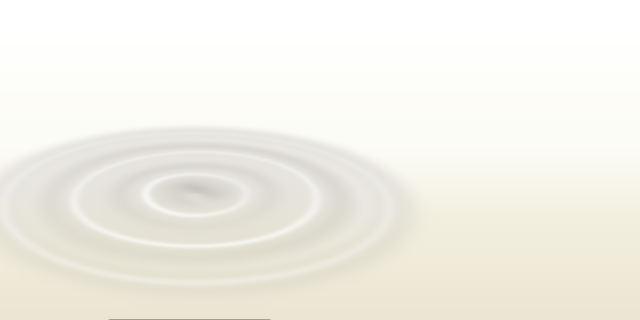
This background is drawn by a Shadertoy shader. Its source:

```glsl
// Concentric ripples in pale milk, fading into a warm white backdrop.

const vec3 WHITE = vec3(1.0);
const vec3 IVORY = vec3(0.990, 0.988, 0.966);
const vec3 CREAM = vec3(0.942, 0.928, 0.860);
const vec3 SAND = vec3(0.928, 0.898, 0.828);
const vec3 MILK_FAR = vec3(0.905, 0.895, 0.875);
const vec3 MILK_NEAR = vec3(0.895, 0.880, 0.815);
const vec3 SHADOW = vec3(0.735, 0.727, 0.700);
const vec3 GLINT = vec3(0.975, 0.975, 0.965);
const vec3 BAR = vec3(0.62, 0.61, 0.58);

const vec2 CENTER = vec2(0.612, 0.395);
const float FLATTEN = 0.39;   // height of each ring over its width
const float SAG = 0.125;      // wide rings sink toward the viewer
const float FADE_IN = 0.60;
const float FADE_OUT = 0.76;

// Each ring: radius, width, strength, angle of the brightest side
const vec4 RIDGES[4] = vec4[4](
    vec4(0.161, 0.016, 0.85, -2.6),
    vec4(0.378, 0.016, 0.80, -1.5),
    vec4(0.525, 0.030, 0.20, -0.3),
    vec4(0.600, 0.020, 0.45, -1.8));
const vec4 TROUGHS[4] = vec4[4](
    vec4(0.040, 0.080, 0.62, 1.6),
    vec4(0.240, 0.038, 0.30, 1.8),
    vec4(0.450, 0.040, 0.28, 1.2),
    vec4(0.665, 0.035, 0.12, 0.4));

vec3 backdrop(float y) {
    vec3 color = mix(SAND, CREAM, smoothstep(0.0, 0.25, y));
    color = mix(color, IVORY, smoothstep(0.22, 0.60, y));
    return mix(color, WHITE, smoothstep(0.60, 0.95, y));
}

// Returns the ring radius and angle of a point, solving for the sag
vec2 ringCoords(vec2 p) {
    vec2 d = p - CENTER;
    float r = 0.4;
    vec2 q = d;
    for (int i = 0; i < 6; i++) {
        q = vec2(d.x, (d.y + SAG * r * r) / FLATTEN);
        r = min(length(q), 0.95);
    }
    return vec2(r, atan(q.y, q.x + 1e-5));
}

float ringBand(vec4 ring, vec2 polar) {
    float offset = (polar.x - ring.x) / ring.y;
    float lighting = 0.72 + 0.28 * cos(polar.y - ring.w);
    return ring.z * lighting * exp(-offset * offset);
}

// Layered sines give the surface a slight liquid irregularity
float wobble(vec2 polar) {
    float wave = sin(2.0 * polar.y + 9.0 * polar.x)
               + 0.5 * sin(3.0 * polar.y - 14.0 * polar.x);
    return 0.004 * wave * smoothstep(0.0, 0.2, polar.x);
}

vec3 milk(vec2 p, vec2 polar) {
    vec3 color = mix(MILK_NEAR, MILK_FAR, smoothstep(0.12, 0.50, p.y));
    float shade = 0.0;
    float light = 0.0;
    for (int i = 0; i < 4; i++) {
        shade += ringBand(TROUGHS[i], polar);
        light += ringBand(RIDGES[i], polar);
    }
    // Swirled streaks in the central dip
    vec2 d = p - CENTER;
    float streak = sin(95.0 * d.y + 2.0 * sin(24.0 * d.x));
    shade += 0.10 * streak * (1.0 - smoothstep(0.04, 0.14, polar.x));
    color = mix(color, SHADOW, clamp(shade, 0.0, 1.0));
    return mix(color, GLINT, clamp(light, 0.0, 1.0));
}

void mainImage(out vec4 fragColor, in vec2 fragCoord) {
    vec2 p = fragCoord / iResolution.xy * vec2(2.0, 1.0);
    vec2 polar = ringCoords(p);
    polar.x += wobble(polar);

    // Ripples over the backdrop
    float cover = 1.0 - smoothstep(FADE_IN, FADE_OUT, polar.x);
    vec3 color = mix(backdrop(p.y), milk(p, polar), cover);

    // Thin bar on the lower edge
    float bar = smoothstep(0.335, 0.345, p.x) * (1.0 - smoothstep(0.84, 0.85, p.x));
    bar *= 1.0 - smoothstep(0.001, 0.005, p.y);
    color = mix(color, BAR, bar);

    fragColor = vec4(color, 1.0);
}
```
